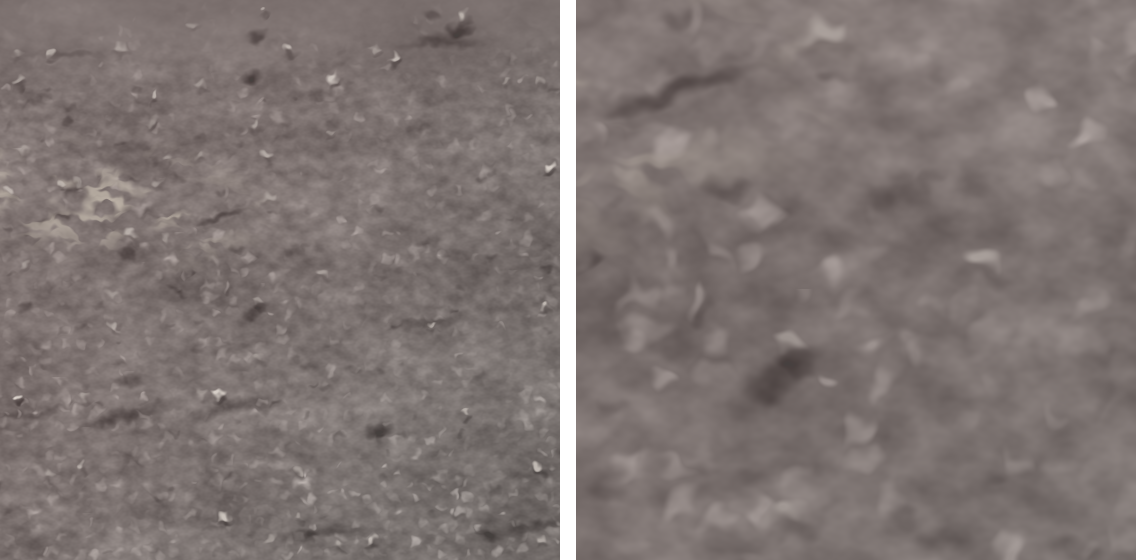
Left: the whole. Right: its middle third, enlarged.
Reproduce this texture procedurally as a WebGL 2 fragment shader.

```glsl
#version 300 es
precision highp float;

uniform vec2 u_resolution;
out vec4 fragColor;

vec2 hash2(vec2 p) {
    vec3 q = fract(p.xyx * vec3(0.1031, 0.1030, 0.0973));
    q += dot(q, q.yzx + 33.33);
    return fract((q.xx + q.yz) * q.zy);
}

mat2 rotation(float angle) {
    float c = cos(angle), s = sin(angle);
    return mat2(c, -s, s, c);
}

float cornerSlope(vec2 cell, vec2 offset) {
    float angle = 6.2832 * hash2(cell + 71.0).x;
    return dot(vec2(cos(angle), sin(angle)), offset);
}

float gradientNoise(vec2 p) {
    vec2 i = floor(p), f = fract(p);
    vec2 u = f * f * f * (f * (f * 6.0 - 15.0) + 10.0);
    vec2 e = vec2(1.0, 0.0);
    float low = mix(cornerSlope(i, f), cornerSlope(i + e, f - e), u.x);
    float high = mix(cornerSlope(i + e.yx, f - e.yx), cornerSlope(i + 1.0, f - 1.0), u.x);
    return mix(low, high, u.y);
}

float fbm(vec2 p) {
    float sum = 0.0, amplitude = 0.5;
    for (int i = 0; i < 3; i++) {
        sum += amplitude * gradientNoise(p);
        p = rotation(0.5) * p * 2.03 + 17.0;
        amplitude *= 0.5;
    }
    return sum;
}

// Randomly placed soft ellipses; radius is measured in cells
float scatter(vec2 p, float cells, float seed, float density, vec2 radius, float spread, float softness) {
    vec2 q = p * cells, home = floor(q);
    float cover = 0.0;
    for (int y = -1; y <= 1; y++) {
        for (int x = -1; x <= 1; x++) {
            vec2 cell = home + vec2(x, y);
            vec2 place = hash2(cell + seed);
            vec2 kind = hash2(cell + seed + 37.0);
            vec2 form = hash2(cell + seed + 83.0);
            vec2 d = rotation(0.15 + spread * (form.x - 0.5)) * (q - cell - 0.2 - 0.6 * place);
            float dist = length(d / (radius * mix(0.65, 1.25, form.y)));
            float blob = 1.0 - smoothstep(1.0 - softness, 1.0 + 0.3 * softness, dist);
            float strength = mix(0.3, 1.0, kind.y * kind.y);
            cover = max(cover, blob * strength * step(kind.x, density));
        }
    }
    return cover;
}

// Winding lines along the zero level of stretched noise
float ridge(vec2 p, float width) {
    return 1.0 - smoothstep(0.2 * width, width, abs(fbm(p)));
}

void main() {
    vec2 p = gl_FragCoord.xy / u_resolution.y;
    vec2 wobble = vec2(gradientNoise(p * 62.0), gradientNoise(p * 62.0 + 40.0));
    vec2 bend = vec2(fbm(p * 11.0), fbm(p * 11.0 + 60.0));
    vec2 grainPos = p + 0.012 * wobble;
    vec2 crackPos = p + 0.008 * wobble + 0.035 * bend;
    float rough = 1.0 - 0.75 * smoothstep(0.8, 0.98, p.y);
    float patches = smoothstep(-0.15, 0.2, fbm(p * 5.0 + 9.0));
    float low = 1.0 - smoothstep(0.0, 0.5, p.y);

    // Soil tone, from broad bands to fine grit
    float tone = 0.13 * fbm(p * vec2(2.5, 5.0) + 3.0);
    tone += rough * 0.13 * fbm(p * vec2(11.0, 18.0));
    tone += rough * 0.15 * fbm(p * vec2(36.0, 50.0) + 21.0);

    // Dark hollows and drawn-out cracks
    float hollows = scatter(crackPos, 10.0, 5.0, 0.24, vec2(0.26, 0.14), 0.8, 0.85);
    float cracks = scatter(crackPos, 6.0, 19.0, 0.45, vec2(0.55, 0.07), 0.35, 0.9);
    float pits = scatter(grainPos, 30.0, 47.0, 0.28, vec2(0.38, 0.23), 1.2, 0.85);
    tone -= 0.2 * hollows + 0.15 * cracks + 0.085 * pits * rough;

    // Pale crumbs, denser towards the lower edge
    float density = mix(0.6, 0.22, smoothstep(0.0, 0.9, p.y));
    float crumbs = scatter(grainPos, 40.0, 11.0, density, vec2(0.42, 0.28), 2.4, 0.8);
    float clods = scatter(grainPos, 25.0, 29.0, density * 0.6, vec2(0.37, 0.22), 2.0, 0.75);
    tone += mix(0.45, 1.0, patches) * rough * (1.0 + 0.3 * low) * (0.16 * crumbs + 0.14 * clods);

    // Dry pale streaks in a band on the left
    float height = (p.y - 0.65 + 0.08 * p.x) / 0.075;
    float band = exp(-height * height) * (1.0 - smoothstep(0.25, 0.55, p.x));
    float streaks = ridge(crackPos * vec2(9.0, 21.0) + 13.0, 0.13);
    streaks *= band * smoothstep(-0.1, 0.18, fbm(p * vec2(9.0, 16.0) + 31.0));
    tone += 0.03 * band;

    // Small bright chips, each with a shadow beneath
    float chips = scatter(grainPos, 16.0, 61.0, 0.22, vec2(0.17, 0.11), 1.2, 0.75);
    float shadows = scatter(grainPos + vec2(-0.003, 0.011), 16.0, 61.0, 0.22, vec2(0.22, 0.12), 1.2, 0.85);
    tone -= 0.15 * shadows * (1.0 - chips);

    // Warm upper left, slightly greener grey lower right
    float cool = smoothstep(-0.5, 0.9, p.x - p.y + 0.3 * fbm(p * 3.0));
    vec3 soil = mix(vec3(0.486, 0.442, 0.434), vec3(0.464, 0.438, 0.428), cool);
    vec3 color = max(soil + tone * vec3(1.0, 0.99, 0.97), vec3(0.27, 0.25, 0.245));
    color = mix(color, vec3(0.76, 0.72, 0.67), 0.85 * streaks);
    color = mix(color, vec3(0.87, 0.84, 0.81), chips);
    fragColor = vec4(clamp(color, 0.0, 1.0), 1.0);
}
```
